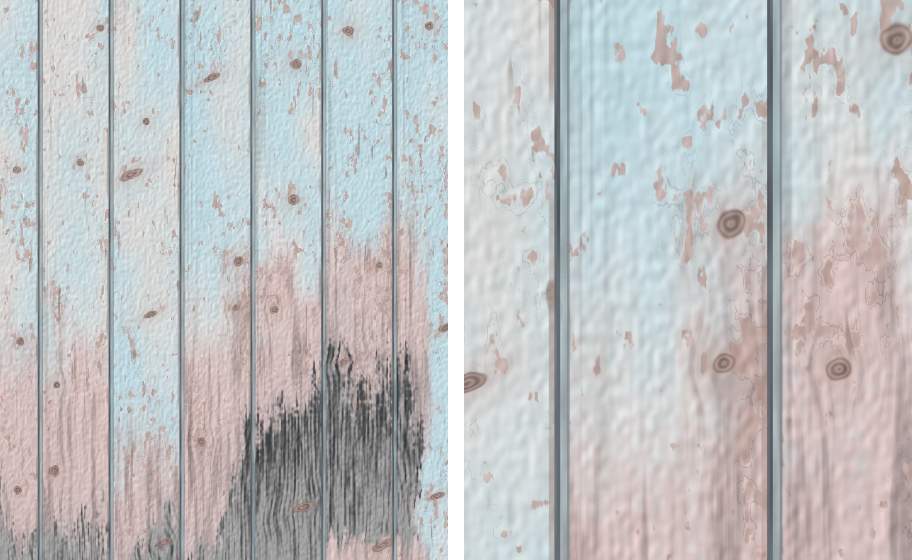
Left: the whole. Right: its middle third, enlarged.
Write a WebGL 1 fragment shader that draws this texture.

```glsl
precision highp float;
// Weathered tongue-and-groove planks: pale blue and cream paint above, worn to
// pink primer and charred grey wood below. Each plank has hashed knots and its
// own wear heights; stretched noise makes the grain, chips and ragged edges.
uniform vec2 u_resolution;

// Lengths are in canvas heights.
const float PLANK_WIDTH = 0.1266;
const float FIRST_GROOVE = 0.069;
const float GROOVE_HALF = 0.0017;
const float BEAD_WIDTH = 0.0066;
const float KNOT_SIZE = 0.0105;
const float CHIP_LEVEL = 0.71;
const float RELIEF = 0.12;
const vec3 CREAM = vec3(0.85, 0.845, 0.835);
const vec3 BLUE = vec3(0.755, 0.85, 0.88);
const vec3 PINK = vec3(0.83, 0.735, 0.725);
const vec3 BARE = vec3(0.67, 0.56, 0.52);
const vec3 KNOT = vec3(0.64, 0.54, 0.51);
const vec3 CHAR = vec3(0.23, 0.24, 0.25);
const vec3 SILVER = vec3(0.63, 0.63, 0.63);
const vec3 GROOVE = vec3(0.31, 0.34, 0.36);
const vec3 BEAD = vec3(0.60, 0.67, 0.69);

float hash(vec2 p) {
  vec3 q = fract(p.xyx * vec3(0.1031, 0.1030, 0.0973));
  q += dot(q, q.yzx + 33.33);
  return fract((q.x + q.y) * q.z);
}
float noise(vec2 p) {
  vec2 i = floor(p), f = fract(p);
  f = f * f * (3.0 - 2.0 * f);
  return mix(mix(hash(i), hash(i + vec2(1, 0)), f.x),
             mix(hash(i + vec2(0, 1)), hash(i + vec2(1, 1)), f.x), f.y);
}
float fbm(vec2 p) {
  float sum = 0.0, amp = 0.533;
  for (int k = 0; k < 4; k++) {
    sum += amp * noise(p);
    p = p * 2.03 + 17.7;
    amp *= 0.5;
  }
  return sum;
}
// Soft-edged stripe centred at c.
float stripe(float x, float c, float halfWidth) {
  float aa = 0.7 / u_resolution.y;
  return 1.0 - smoothstep(halfWidth - aa, halfWidth + aa, abs(x - c));
}
float bump(float x, float k) { return exp(-k * x * x); }

// x: knot body, y: rings, z: worn halo, w: sideways bend of the grain.
vec4 knots(vec2 p, float plank) {
  vec4 result = vec4(0.0);
  for (int k = 0; k < 4; k++) {
    vec2 id = vec2(plank * 5.0 + 3.0, float(k) * 9.0 + 2.0);
    vec2 spot = vec2(hash(id) * 0.75 - 0.85, 0.1 + 0.8 * hash(id + 31.0));
    vec2 d = p - vec2(FIRST_GROOVE + (plank + spot.x) * PLANK_WIDTH, (float(k) + spot.y) * 0.25);
    float stretched = step(0.7, hash(id + 57.0));
    d.y -= d.x * 0.35 * stretched;
    d /= KNOT_SIZE * mix(0.55, 1.0, hash(id + 73.0)) * vec2(1.0 + 1.1 * stretched, 0.95);
    float r = length(d) + 0.35 * (noise(p * 130.0) - 0.5);
    float body = 1.0 - smoothstep(0.75, 1.15, r);
    result.x = max(result.x, body);
    result.y = max(result.y, body * (0.5 + 0.5 * cos(13.0 * (r - 0.9))));
    result.z = max(result.z, bump(r, 0.16));
    result.w += d.x * exp(-0.12 * dot(d, d)) * KNOT_SIZE * 0.5;
  }
  return result;
}

void main() {
  vec2 p = gl_FragCoord.xy / u_resolution.y;
  float across = gl_FragCoord.x / u_resolution.x;
  float g = (p.x - FIRST_GROOVE) / PLANK_WIDTH;
  float plank = floor(g) + 1.0;
  float side = (fract(g + 0.5) - 0.5) * PLANK_WIDTH;
  vec4 knot = knots(p, plank);

  // Grain bends around knots; noise is shifted for every plank.
  vec2 q = p + vec2(7.3, 3.1) * (plank + 1.0);
  vec2 grain = q - vec2(knot.w, 0.0);
  float streak = fbm(grain * vec2(120.0, 7.0));
  float fibre = noise(grain * vec2(330.0, 35.0));
  float speck = noise(q * vec2(260.0, 170.0));
  float patches = fbm(q * vec2(20.0, 9.0));

  // Paint, cooler to the right.
  float cool = fbm(q * vec2(11.0, 4.0) + 4.0) + 0.4 * (across - 0.3);
  vec3 color = mix(CREAM, BLUE, smoothstep(0.25, 0.75, cool)) + 0.04 * (fibre - 0.5);

  // Pink primer below a height set by plank; paint stays at the right border.
  float primer = 0.39 + 0.03 * plank - 0.25 * bump(plank - 2.0, 2.0) - p.y;
  primer += 0.3 * (patches - 0.5) + 0.12 * (streak - 0.5) + 0.06 * (speck - 0.5);
  primer = smoothstep(-0.1, 0.1, primer);
  primer *= 1.0 - smoothstep(0.93, 0.97, across + 0.1 * (patches - 0.5));
  vec3 pinkWood = PINK * (0.96 + 0.1 * fibre - 0.22 * smoothstep(0.48, 0.8, streak));
  color = mix(color, pinkWood, 0.92 * primer);

  // Small clustered chips, flake outlines and short cracks in the paint.
  float flakes = fbm(q * vec2(115.0, 60.0));
  float chipNoise = flakes + 0.4 * (patches - 0.5) + 0.06 * knot.z;
  float chip = smoothstep(CHIP_LEVEL - 0.03, CHIP_LEVEL + 0.04, chipNoise);
  color = mix(color, mix(PINK, BARE, 0.25 + 0.6 * fibre), 0.8 * chip);
  float outline = 1.0 - smoothstep(0.0, 0.03, abs(flakes - 0.55));
  color -= 0.09 * outline * smoothstep(0.45, 0.65, patches);
  float crack = smoothstep(0.86, 0.95, noise(grain * vec2(170.0, 24.0)));
  color = mix(color, BARE * 0.85, 0.6 * crack * smoothstep(0.45, 0.65, patches));

  // Charred wood leans to one side of each plank and breaks up along the grain.
  float burn = 0.08 + 0.36 * bump(plank - 5.0, 0.45) + 0.13 * bump(plank, 1.0) - p.y;
  burn += 0.24 * cos(plank - 3.0) * (fract(g) - 0.5) + 0.3 * (fbm(q * vec2(18.0, 6.0) + 8.0) - 0.5);
  burn = smoothstep(-0.1, 0.16, burn) * primer;
  burn *= mix(1.0, smoothstep(0.0, 0.06, p.y + 0.1 * (streak - 0.5)), step(4.5, plank));
  float gaps = 0.5 * streak + 0.25 * fibre + 0.25 * speck;
  float exposed = smoothstep(-0.12, 0.2, 0.8 * burn - gaps);
  float rings = 0.5 + 0.5 * cos(750.0 * grain.x + 45.0 * noise(q * vec2(14.0, 4.0)));
  float ash = 0.45 * streak + 0.3 * fibre + 0.15 * rings + 0.1 * speck + 0.22 * bump(p.y, 50.0);
  color = mix(color, SILVER * 0.95, 0.3 * burn);
  color = mix(color, mix(CHAR, SILVER, smoothstep(0.3, 0.8, ash)), 0.92 * exposed);

  // Knots, then a crackled surface lit from the upper left.
  color = mix(color, mix(PINK, BARE, fibre), 0.35 * knot.z * (1.0 - exposed));
  color = mix(color, KNOT * (0.92 + 0.2 * fibre - 0.28 * knot.y), 0.85 * knot.x);
  vec2 crackle = q * vec2(230.0, 160.0);
  color += RELIEF * (noise(crackle) - noise(crackle + vec2(-0.4, 0.3)));

  // Moulding lines, worn edge, lit bead and groove.
  float wear = noise(vec2(plank * 13.0, p.y * 24.0));
  float lines = smoothstep(0.45, 0.9, noise(vec2(p.x * 330.0, p.y * 5.0)));
  color -= 0.13 * lines * step(0.0, side) * bump(side, 1600.0);
  color = mix(color, BARE * 0.9, 0.5 * stripe(side, -0.003, 0.002) * smoothstep(0.3, 0.8, wear));
  color = mix(color, BEAD * (0.9 + 0.2 * fibre), 0.75 * stripe(side, 0.5 * BEAD_WIDTH, 0.5 * BEAD_WIDTH));
  color = mix(color, GROOVE * 1.4, 0.6 * stripe(side, BEAD_WIDTH, 0.0008));
  color = mix(color, GROOVE * (0.85 + 0.5 * wear), 0.9 * stripe(side, 0.0, GROOVE_HALF));
  gl_FragColor = vec4(clamp(color, 0.0, 1.0), 1.0);
}
```
